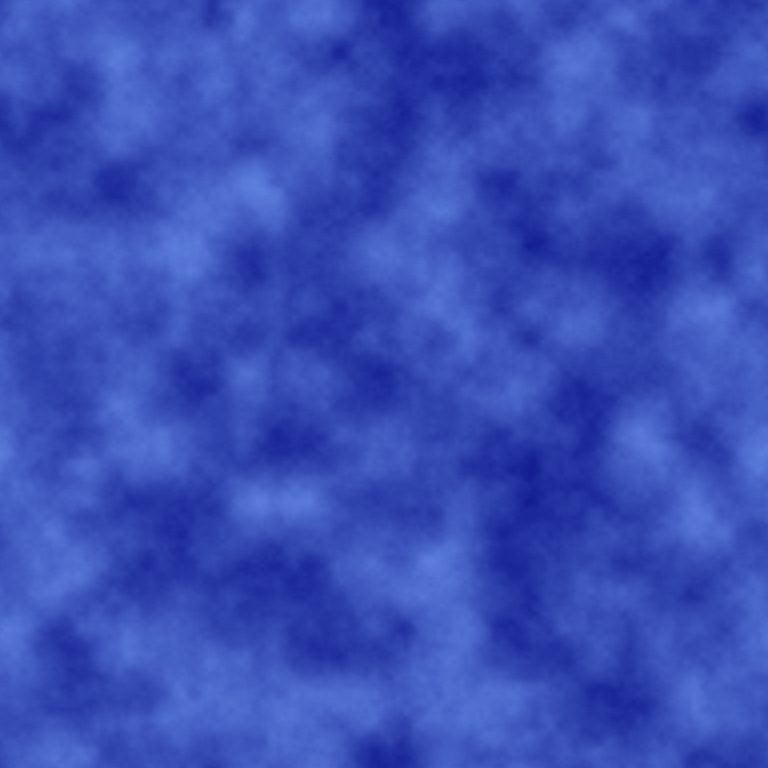
A WebGL 2 fragment shader for this texture:

```glsl
#version 300 es
precision highp float;
// Soft mottled blue clouds: wrapping fractal value noise on a two-colour ramp.

#define BASE_CELLS 12.0
#define OCTAVES 6
#define GAIN 0.52
#define CONTRAST 1.04
#define SEED 5.0
#define DEEP_BLUE vec3(0.033, 0.063, 0.520)
#define PALE_BLUE vec3(0.423, 0.573, 0.930)

uniform vec2 u_resolution;
out vec4 fragColor;

float hash(vec2 cell, float seed) {
    return fract(sin(dot(cell, vec2(127.1, 311.7)) + seed * 74.7) * 43758.5453);
}

// Value noise whose lattice repeats after a whole number of cells.
float wrappedNoise(vec2 p, float cells, float seed) {
    vec2 lower = mod(floor(p), cells);
    vec2 upper = mod(lower + 1.0, cells);
    vec2 f = fract(p);
    vec2 blend = f * f * (3.0 - 2.0 * f);
    float bottom = mix(hash(lower, seed), hash(vec2(upper.x, lower.y), seed), blend.x);
    float top = mix(hash(vec2(lower.x, upper.y), seed), hash(upper, seed), blend.x);
    return mix(bottom, top, blend.y);
}

// Octaves double in frequency; each is shifted so the lattices do not line up.
float clouds(vec2 uv) {
    float sum = 0.0;
    float total = 0.0;
    float weight = 1.0;
    float cells = BASE_CELLS;
    for (int i = 0; i < OCTAVES; i++) {
        float seed = SEED + float(i);
        vec2 shift = vec2(0.37, 0.61) * float(i);
        sum += weight * wrappedNoise(uv * cells + shift, cells, seed);
        total += weight;
        weight *= GAIN;
        cells *= 2.0;
    }
    return sum / total;
}

void main() {
    vec2 uv = gl_FragCoord.xy / u_resolution;
    float tone = 0.5 + (clouds(uv) - 0.5) * CONTRAST;
    fragColor = vec4(mix(DEEP_BLUE, PALE_BLUE, clamp(tone, 0.0, 1.0)), 1.0);
}
```
